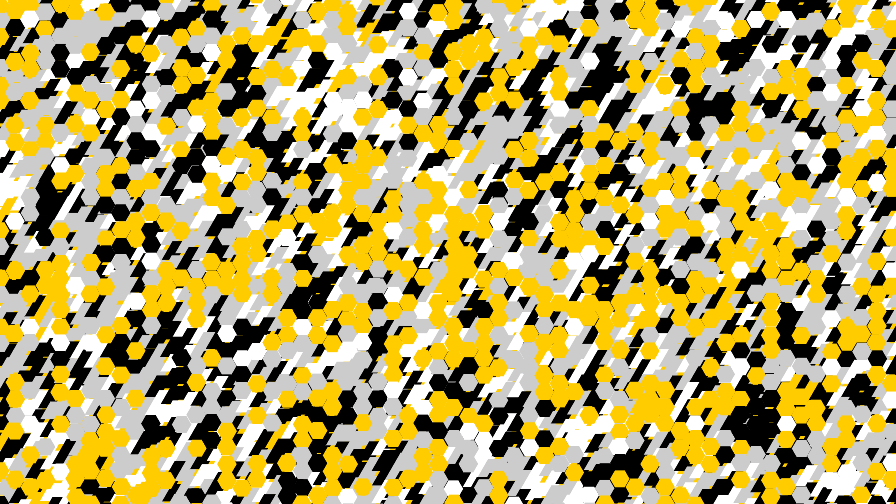
Write a Shadertoy shader that draws this pattern.

```glsl
const vec3 YELLOW = vec3(1.0, 0.8, 0.0);
const vec3 WHITE = vec3(1.0);
const vec3 GREY = vec3(0.8);
const vec3 BLACK = vec3(0.0);

const float RADIUS = 0.02;               // lattice unit in canvas heights
const vec2 SPACING = vec2(1.5, 1.6);     // column and row distance in units
const vec2 RISING = vec2(0.5, 0.866);    // 60 degree edge direction
const vec2 ACROSS = vec2(0.866, -0.5);   // normal of the rising edges

float hash(vec2 cell, float seed) {
    vec3 q = fract(vec3(cell.xyx) * vec3(0.1031, 0.1030, 0.0973) + seed * 0.137);
    q += dot(q, q.yzx + 33.33);
    return fract((q.x + q.y) * q.z);
}

float valueNoise(vec2 p, float seed) {
    vec2 i = floor(p), f = fract(p);
    f = f * f * (3.0 - 2.0 * f);
    float low = mix(hash(i, seed), hash(i + vec2(1, 0), seed), f.x);
    float high = mix(hash(i + vec2(0, 1), seed), hash(i + vec2(1, 1), seed), f.x);
    return mix(low, high, f.y);
}

// Flat-topped hexagon
float hexagon(vec2 p, float inradius) {
    p = abs(p);
    return max(p.y, dot(p, RISING.yx)) - inradius;
}

// Parallelogram with flat ends, leaning to the right
float leaningBar(vec2 p, float halfWidth, float halfHeight) {
    return max(abs(dot(p, ACROSS)) - halfWidth, abs(p.y) - halfHeight);
}

// Limits are the cumulative shares of yellow, white and grey
vec3 pickColor(float u, vec3 limits) {
    if (u < limits.x) return YELLOW;
    if (u < limits.y) return WHITE;
    return u < limits.z ? GREY : BLACK;
}

vec3 paint(vec3 under, vec3 color, float dist, float softness) {
    return mix(under, color, clamp(0.5 - dist / softness, 0.0, 1.0));
}

// Centre of a cell in the skewed hexagon lattice
vec2 cellCentre(vec2 cell) {
    return SPACING * vec2(cell.x, cell.y + 0.5 * cell.x);
}

// Colour shift in clusters stretched along the rising direction
float clusterBias(vec2 centre) {
    vec2 grain = vec2(dot(centre, ACROSS) / 3.0, dot(centre, RISING) / 8.0);
    return 0.4 * (valueNoise(grain + 100.0, 9.0) - 0.5);
}

vec2 jitter(vec2 key, float seed) {
    return vec2(hash(key, seed), hash(key, seed + 1.0)) - 0.5;
}

// Lower layer: overlapping bars that fill the plane
vec3 paintBars(vec3 color, vec2 p, vec2 home, float softness) {
    for (int j = 2; j >= -2; j--) {
        for (int i = -2; i <= 2; i++) {
            vec2 cell = home + vec2(i, j);
            vec2 key = cell + 200.0;
            vec2 centre = cellCentre(cell);
            vec2 q = p - centre - vec2(0.75, 0.4) - 0.2 * jitter(key, 1.0);
            float halfHeight = mix(0.85, 1.4, hash(key, 6.0));
            float u = hash(key, 7.0) + clusterBias(centre);
            vec3 barColor = pickColor(u, vec3(0.0, 0.28, 0.57));
            color = paint(color, barColor, leaningBar(q, 0.66, halfHeight), softness);
        }
    }
    return color;
}

// Upper layer: hexagons on about half of the cells
vec3 paintHexagons(vec3 color, vec2 p, vec2 home, float softness) {
    for (int j = 2; j >= -2; j--) {
        for (int i = -2; i <= 2; i++) {
            vec2 cell = home + vec2(i, j);
            vec2 key = cell + 200.0;
            vec2 centre = cellCentre(cell);
            if (hash(key, 4.0) > 0.54) continue;
            vec2 q = p - centre - vec2(0.1, 0.25) * jitter(key, 14.0);
            float u = hash(key, 3.0) + clusterBias(centre);
            vec3 hexColor = pickColor(u, vec3(0.56, 0.65, 0.91));
            color = paint(color, hexColor, hexagon(q, 0.84), softness);
        }
    }
    return color;
}

void mainImage(out vec4 fragColor, in vec2 fragCoord) {
    vec2 p = fragCoord / iResolution.y / RADIUS;
    float softness = 0.7 / (iResolution.y * RADIUS);
    vec2 grid = p / SPACING;
    vec2 home = round(vec2(grid.x, grid.y - 0.5 * grid.x));

    vec3 color = paintBars(YELLOW, p, home, softness);
    color = paintHexagons(color, p, home, softness);
    fragColor = vec4(color, 1.0);
}
```
